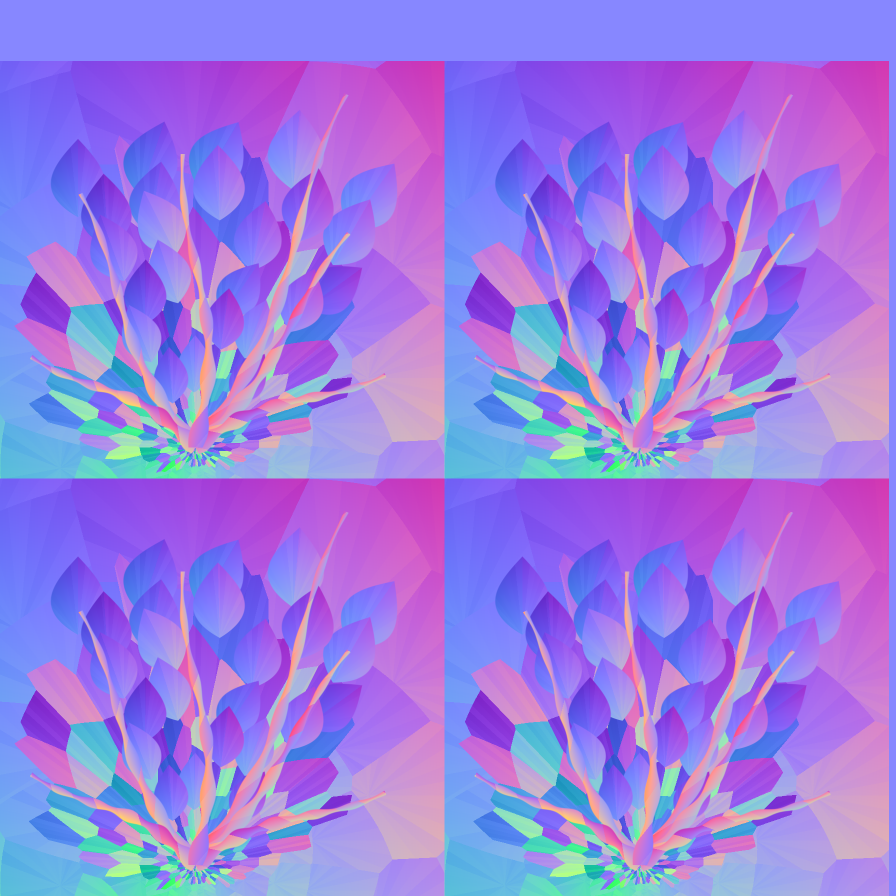
A Shadertoy shader for this texture map:

```glsl
const float TAU = 6.2831853;
const vec2 TILE_SIZE = vec2(0.496, 0.466);
const vec2 ROOT = vec2(0.44, 0.07);
const vec3 FLAT_BLUE = vec3(0.53, 0.53, 1.0);

vec2 hash22(vec2 p) {
    vec3 q = fract(p.xyx * vec3(0.1031, 0.1030, 0.0973));
    q += dot(q, q.yzx + 33.33);
    return fract((q.xx + q.yz) * q.zy);
}

vec2 polar(float angle, float radius) {
    return radius * vec2(cos(angle), sin(angle));
}

// Encodes a surface slope as a normal-map colour
vec3 slopeColour(vec2 slope) {
    float steep = dot(slope, slope);
    return vec3(0.5 + 0.5 * slope, 1.0 - 0.35 * steep - 0.05 * sqrt(steep));
}

// Broad slope that turns outward across the tile
vec2 broadSlope(vec2 p) {
    vec2 c = p - vec2(0.46, 0.45);
    vec2 slope = vec2(0.16 + 0.75 * c.x, 0.05 - 0.85 * c.y - 0.2 * c.x);
    vec2 toGreen = (p - vec2(0.36, 0.01)) / vec2(0.12, 0.11);
    return slope + vec2(-0.45, 0.45) * exp(-dot(toGreen, toGreen));
}

// Nearest seed of a radial cell pattern: xy is its position, zw its id
vec4 radialCell(vec2 p, float sectors, float rings) {
    vec2 g = vec2(atan(p.y, p.x) / TAU * sectors, log(length(p) + 0.01) * rings);
    vec2 home = floor(g);
    vec4 nearest = vec4(0.0);
    float best = 100.0;
    for (int y = -1; y <= 1; y++)
    for (int x = -1; x <= 1; x++) {
        vec2 cell = home + vec2(x, y);
        vec2 id = vec2(mod(cell.x, sectors), cell.y + 40.0);
        vec2 seed = cell + 0.1 + 0.8 * hash22(id + sectors);
        float d = dot(g - seed, g - seed);
        if (d < best) {
            best = d;
            nearest = vec4(polar(seed.x / sectors * TAU, exp(seed.y / rings)), id);
        }
    }
    return nearest;
}

// Fine fan of rays spreading from a point
float raySteps(vec2 p, float count) {
    float ray = floor(atan(p.y, p.x) / TAU * count);
    return hash22(vec2(ray + count, count)).x - 0.5;
}

vec2 facetSlope(vec2 p) {
    vec2 r = p - ROOT;
    vec4 wide = radialCell(r, 13.0, 2.3);
    vec2 slope = broadSlope(p) + 0.3 * (hash22(wide.zw + 7.0) - 0.5);
    slope += 0.35 * (r - wide.xy) * vec2(1.0, -1.0);
    slope += 0.07 * raySteps(r - wide.xy * 0.8, 34.0);

    // Narrow steep shards fill the crown
    vec4 shard = radialCell(r, 44.0, 3.0);
    vec2 crown = (shard.xy + ROOT - vec2(0.42, 0.36)) / vec2(0.39, 0.34);
    if (dot(crown, crown) < 1.0) {
        vec2 rnd = hash22(shard.zw + 19.0);
        slope = 0.6 * broadSlope(p) + polar(rnd.x * TAU, 0.35 + 0.4 * rnd.y);
        slope += 1.2 * (r - shard.xy) * vec2(1.0, -1.0);
        slope += 0.12 * raySteps(r, 240.0);
    }
    return slope;
}

// Pointed leaf: xy is the slope, z the coverage
vec3 leaf(vec2 p, float angle, vec2 size, vec2 rnd, float blur) {
    vec2 axis = polar(angle, 1.0);
    vec2 q = vec2(dot(p, axis), dot(p, vec2(-axis.y, axis.x)));
    float a = q.x / size.x;
    float halfWidth = size.y * (1.0 - a * a) * (1.0 - 0.3 * clamp(a, -1.0, 1.0));
    float cover = 1.0 - smoothstep(-blur, blur, abs(q.y) - halfWidth);
    vec2 slope = vec2(0.1, -0.12) + 0.55 * (rnd - 0.5);
    slope += 0.32 * p / size.x * vec2(1.0, -1.0);
    slope += 0.06 * sign(q.y) * vec2(-axis.y, axis.x);
    return vec3(slope + 0.05 * raySteps(p + axis * size.x, 60.0), cover);
}

// Tapered, swaying branch from the origin to its tip
vec3 branch(vec2 p, vec2 tip, float sway, float width, float blur) {
    float len = length(tip);
    vec2 axis = tip / len;
    float t = dot(p, axis) / len;
    float across = dot(p, vec2(-axis.y, axis.x)) - sway * sin(TAU * t * 0.8);
    float w = width * (1.0 - 0.75 * t) * (0.8 + 0.3 * sin(t * 32.0));
    float cover = 1.0 - smoothstep(-blur, blur, abs(across) - w);
    cover *= step(0.0, t) * step(t, 1.0);
    vec2 rnd = hash22(vec2(floor(t * 8.0 + across * 20.0), len * 91.0));
    vec2 slope = vec2(0.65, 0.05) + vec2(0.5, 0.7) * (rnd - 0.5);
    slope -= 0.35 * across / max(w, 0.001) * vec2(-axis.y, axis.x);
    return vec3(slope, cover);
}

vec3 plant(vec2 p, float blur) {
    vec3 colour = slopeColour(facetSlope(p));
    // Leaf rows, from the outer edge towards the root
    for (int row = 5; row >= 0; row--) {
        int count = 3 + row / 2;
        for (int i = 0; i < count; i++) {
            vec2 rnd = hash22(vec2(i * 7 + 3, row * 13 + 5));
            float angle = mix(0.78, 2.15, (float(i) + 0.2 + 0.6 * rnd.x) / float(count));
            float radius = 0.19 + 0.1 * float(row) + 0.07 * (rnd.y - 0.5);
            vec2 size = vec2(0.055 + 0.05 * radius, 0.03 + 0.045 * radius);
            vec3 l = leaf(p - ROOT - polar(angle, radius), angle + rnd.y - 0.5, size, rnd.yx, blur);
            colour = mix(colour, slopeColour(l.xy), l.z);
        }
    }
    // Branch tips as xy, sway as z
    vec3 tips[6] = vec3[6](vec3(-0.28, 0.56, 0.025), vec3(0.37, 0.78, -0.035),
        vec3(0.36, 0.47, -0.02), vec3(0.42, 0.18, 0.02),
        vec3(-0.36, 0.22, -0.02), vec3(0.0, 0.66, -0.03));
    for (int i = 0; i < 6; i++) {
        vec3 b = branch(p - ROOT, tips[i].xy, tips[i].z, 0.02, blur);
        colour = mix(colour, slopeColour(b.xy), b.z);
    }
    return clamp(colour, 0.0, 1.0);
}

void mainImage(out vec4 fragColor, in vec2 fragCoord) {
    vec3 sum = vec3(0.0);
    float blur = 0.7 / (iResolution.y * TILE_SIZE.x);
    // Four samples soften every facet edge
    for (int s = 0; s < 4; s++) {
        vec2 uv = (fragCoord + 0.5 * vec2(s & 1, s >> 1) - 0.25) / iResolution.xy;
        bool border = any(greaterThan(uv, 2.0 * TILE_SIZE));
        sum += border ? FLAT_BLUE : plant(mod(uv, TILE_SIZE) / TILE_SIZE.x, blur);
    }
    fragColor = vec4(sum / 4.0, 1.0);
}
```
